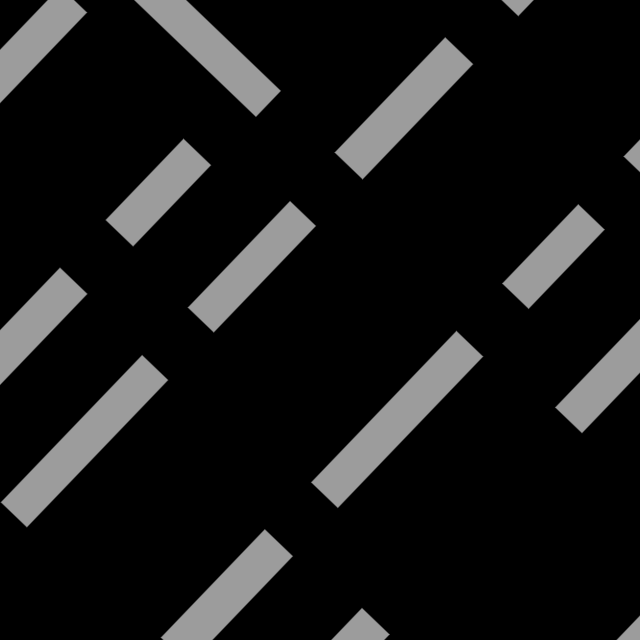
Give the GLSL for this pattern, as a three.js fragment shader.

```glsl
varying vec2 vUv;

const vec3 BACKGROUND = vec3(0.0);
const vec3 BAR_GREY = vec3(0.61);

const float TILT = 0.806;         // bar direction in radians
const float LANE_PITCH = 0.255;   // mean distance between lanes
const float LANE_START = 0.103;
const float LANE_JITTER = 0.09;
const float BAR_PITCH = 0.36;     // mean distance between gaps in a lane
const float BAR_START = 0.13;
const float BAR_JITTER = 0.12;
const float GAP = 0.103;
const float BAR_WIDTH = 0.0585;
const float EDGE = 0.0014;
const float FAR = 10.0;

float hash(float n) {
  n = fract(n * 0.1031);
  n *= n + 33.33;
  n *= n + n;
  return fract(n);
}

float boxDistance(vec2 p, vec2 halfSize) {
  vec2 d = abs(p) - halfSize;
  return length(max(d, 0.0)) + min(max(d.x, d.y), 0.0);
}

// Centre line of a lane
float laneOffset(float lane) {
  return LANE_START + lane * LANE_PITCH + (hash(lane + 4.0) - 0.5) * LANE_JITTER;
}

// Middle of the gap before a bar
float gapPosition(float lane, float index) {
  float jitter = hash(5.0 * lane + index + 3.0) - 0.5;
  return BAR_START + index * BAR_PITCH + jitter * BAR_JITTER;
}

// Distance to one bar; a rare bar is left out, another is turned at its start
float barDistance(vec2 p, float lane, float index) {
  float kind = mod(3.0 * lane + 5.0 * index, 16.0);
  if (abs(kind - 7.0) < 0.5) return FAR;

  float start = gapPosition(lane, index) + 0.5 * GAP;
  float end = gapPosition(lane, index + 1.0) - 0.5 * GAP;
  float halfLength = 0.5 * (end - start);
  float halfWidth = 0.5 * BAR_WIDTH * mix(0.96, 1.05, hash(7.0 * lane + index + 31.0));

  vec2 q = p - vec2(start, laneOffset(lane));
  if (abs(kind - 3.0) < 0.5) q = vec2(halfWidth - q.y, q.x - halfWidth);
  return boxDistance(q - vec2(halfLength, 0.0), vec2(halfLength, halfWidth));
}

// Nearest bar among the neighbouring lanes and cells
float barsDistance(vec2 p) {
  float lane = floor((p.y - LANE_START) / LANE_PITCH + 0.5);
  float index = floor((p.x - BAR_START) / BAR_PITCH);
  float nearest = FAR;
  for (int i = -1; i <= 1; i++) {
    for (int j = -1; j <= 1; j++) {
      nearest = min(nearest, barDistance(p, lane + float(i), index + float(j)));
    }
  }
  return nearest;
}

void main() {
  // Axes along and across the lanes, measured from the upper left corner
  vec2 along = vec2(cos(TILT), sin(TILT));
  vec2 across = vec2(along.y, -along.x);
  vec2 corner = vUv - vec2(0.0, 1.0);
  vec2 p = vec2(dot(corner, along), dot(corner, across));

  float coverage = 1.0 - smoothstep(-EDGE, EDGE, barsDistance(p));
  gl_FragColor = vec4(mix(BACKGROUND, BAR_GREY, coverage), 1.0);
}
```
